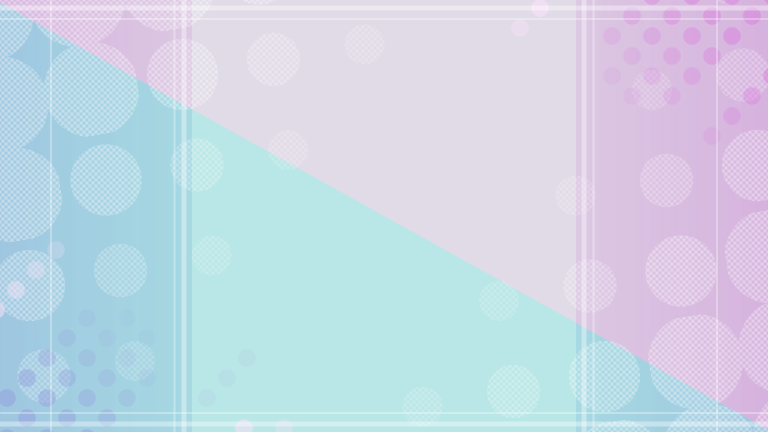
A Shadertoy shader for this background:

```glsl
// Pastel backdrop: a diagonal split between mint and lilac with tinted side panels,
// white rules, a tilted lattice of halftone discs and two corner clusters of dots.
// Everything is laid out on a 768 x 432 grid that is stretched over the canvas.

const vec2 GRID = vec2(768.0, 432.0);
const float PANEL_EDGE = 192.0;      // distance of the panels from the centre line

const vec3 MINT = vec3(0.725, 0.901, 0.902);
const vec3 MINT_PANEL = vec3(0.650, 0.850, 0.885);
const vec3 MINT_RIM = vec3(0.622, 0.780, 0.880);
const vec3 LILAC = vec3(0.880, 0.857, 0.904);
const vec3 LILAC_PANEL = vec3(0.862, 0.785, 0.888);
const vec3 LILAC_RIM = vec3(0.838, 0.700, 0.870);
const vec3 ORCHID = vec3(0.850, 0.540, 0.870);
const vec3 PERIWINKLE = vec3(0.580, 0.620, 0.870);
const vec3 BLUSH = vec3(0.960, 0.880, 0.965);
const vec3 WHITE = vec3(1.0);

const vec2 DISC_ORIGIN = vec2(106.0, 252.0);
const mat2 DISC_LATTICE = mat2(14.5, -90.5, 91.0, 15.0);
const float DISC_RADIUS = 20.0;      // smallest visible disc
const float DISC_GROWTH = 1.335;     // per step towards the sides
const float DISC_MAX = 48.0;
const float HALFTONE_PITCH = 6.0;

const float DOT_RADIUS = 8.8;
const float DOT_STEP = 20.0;
const vec2 ORCHID_ORIGIN = vec2(612.0, 396.0);
const vec2 PERIWINKLE_ORIGIN = vec2(7.0, 34.0);

float pixelSize;                     // one output pixel in grid units

// Coverage of a shape from its signed distance
float fill(float dist) {
    return clamp(0.5 - dist / pixelSize, 0.0, 1.0);
}

float hash(float n) {
    return fract(sin(n * 91.7) * 4375.5);
}

// Straight band around a position
float rule(float x, float centre, float width) {
    return fill(abs(x - centre) - 0.5 * width);
}

// A wide and a narrow white rule side by side
float rulePair(float x, float wide, float narrow) {
    return 0.38 * rule(x, wide, 5.0) + 0.32 * rule(x, narrow, 2.0);
}

// Halftone discs that grow away from the central diagonal of the lattice
float discs(vec2 p) {
    vec2 cell = round(inverse(DISC_LATTICE) * (p - DISC_ORIGIN));
    float ring = abs(cell.x + cell.y - 4.0) - 2.0;
    if (ring < -0.5) return 0.0;
    float radius = min(DISC_RADIUS * pow(DISC_GROWTH, ring), DISC_MAX);
    float dist = length(p - DISC_ORIGIN - DISC_LATTICE * cell) - radius;
    vec2 wave = cos(6.28318 * p / HALFTONE_PITCH);
    float halftone = 0.5 + 0.5 * wave.x * wave.y;
    return fill(dist) * halftone * min(0.24 + 0.10 * ring, 0.44);
}

// Diagonal rows of dots; returns the nearest centre, its row and the coverage
float dotRows(vec2 p, vec2 origin, out vec2 centre, out float row) {
    vec2 q = p - origin;
    vec2 id = round(vec2(q.x - q.y, q.x + q.y) / (2.0 * DOT_STEP));
    centre = origin + DOT_STEP * vec2(id.x + id.y, id.y - id.x);
    row = id.x;
    return fill(length(p - centre) - DOT_RADIUS);
}

// Row of single beads that fades along its length
float beads(vec2 p, vec2 start, vec2 stride, int count) {
    float cover = 0.0;
    for (int i = 0; i < count; i++) {
        float fade = 1.0 - 0.75 * float(i) / float(count);
        cover = max(cover, fade * fill(length(p - start - stride * float(i)) - DOT_RADIUS));
    }
    return cover;
}

void mainImage(out vec4 fragColor, in vec2 fragCoord) {
    vec2 p = fragCoord / iResolution.xy * GRID;
    pixelSize = GRID.y / iResolution.y;
    vec2 fromCentre = abs(p - 0.5 * GRID);

    // Diagonal split and side panels
    float panel = fill(PANEL_EDGE - fromCentre.x);
    float rim = clamp((fromCentre.x - PANEL_EDGE) / (0.5 * GRID.x - PANEL_EDGE), 0.0, 1.0);
    rim += 0.10 * (hash(floor(fromCentre.x / 7.0)) - 0.5) * panel;
    vec3 mint = mix(MINT, mix(MINT_PANEL, MINT_RIM, rim), panel);
    vec3 lilac = mix(LILAC, mix(LILAC_PANEL, LILAC_RIM, rim), panel);
    float below = fill((p.y - 429.5 + 0.556 * p.x) * 0.874);
    vec3 color = mix(lilac, mint, below);

    color = mix(color, WHITE, discs(p));

    // Orchid cluster, upper right: four rows, a gap, then one lone row
    vec2 c;
    float row;
    float cover = dotRows(p, ORCHID_ORIGIN, c, row);
    bool body = row > -0.5 && row < 3.5 && c.x > 602.0 && c.y > 326.0;
    bool lone = row > 4.5 && row < 5.5 && c.y > 285.0;
    float strength = mix(0.14, 0.65, smoothstep(940.0, 1180.0, c.x + c.y));
    if (body || lone) color = mix(color, ORCHID, cover * strength);

    // Periwinkle cluster, lower left, with the same rhythm
    cover = dotRows(p, PERIWINKLE_ORIGIN, c, row);
    body = row > -0.5 && row < 3.5 && c.x < 157.0 && c.y < 125.0;
    lone = row > 4.5 && row < 5.5 && c.x > 200.0 && c.x < 255.0;
    strength = mix(0.50, 0.08, smoothstep(40.0, 240.0, c.x + c.y));
    if (body || lone) color = mix(color, PERIWINKLE, cover * strength);

    // Pale beads near the corners
    color = mix(color, BLUSH, 0.55 * beads(p, vec2(-4.0, 122.0), vec2(20.0), 4));
    color = mix(color, BLUSH, 0.75 * beads(p, vec2(540.0, 424.0), vec2(-20.0), 2));
    color = mix(color, BLUSH, 0.55 * beads(p, vec2(244.0, 4.0), vec2(40.0, 0.0), 2));

    // White rules, mirrored on both axes
    color = mix(color, WHITE, rulePair(fromCentre.x, 200.0, 209.5));
    color = mix(color, WHITE, 0.32 * rule(fromCentre.x, 333.0, 2.0));
    color = mix(color, WHITE, rulePair(fromCentre.y, 208.0, 197.0));

    fragColor = vec4(color, 1.0);
}
```
